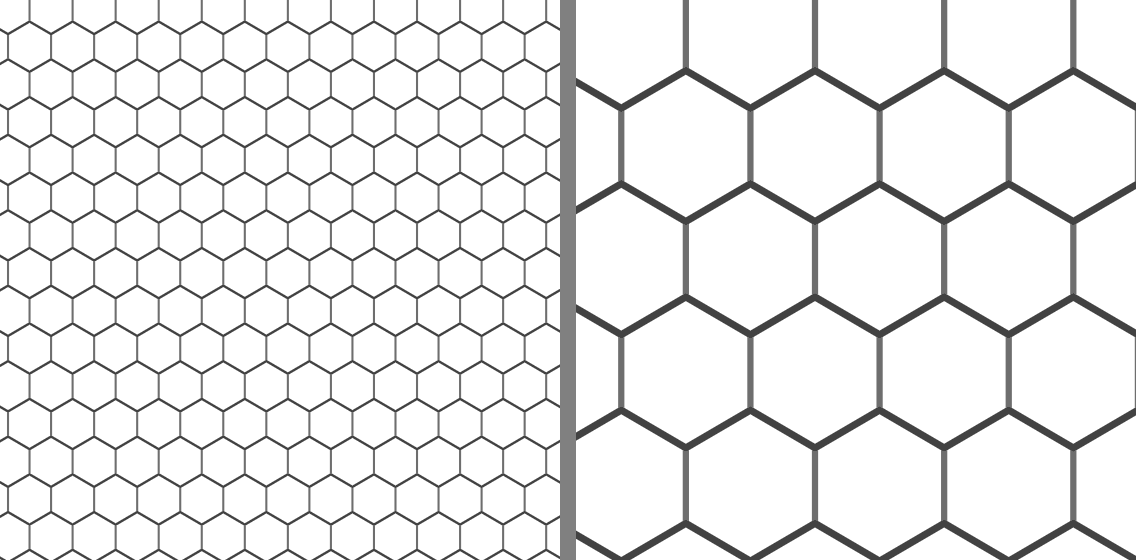
Left: the whole. Right: its middle third, enlarged.
A WebGL 1 fragment shader for this pattern:

```glsl
precision highp float;

uniform vec2 u_resolution;

const float ROOT3_HALF = 0.8660254;

// Offset from the centre of the nearest unit-width, pointy-top hexagon
vec2 hexLocal(vec2 p) {
  vec2 period = vec2(1.0, 2.0 * ROOT3_HALF);
  vec2 evenRow = mod(p + 0.5 * period, period) - 0.5 * period;
  vec2 oddRow = mod(p, period) - 0.5 * period;
  return dot(evenRow, evenRow) < dot(oddRow, oddRow) ? evenRow : oddRow;
}

// Distances to the upright (x) and slanted (y) sides
vec2 hexSides(vec2 local) {
  vec2 a = abs(local);
  return 0.5 - vec2(a.x, dot(a, vec2(0.5, ROOT3_HALF)));
}

// Smoothed coverage of a line
float lineCoverage(float dist, float halfWidth, float pixel) {
  return clamp((halfWidth - dist) / pixel + 0.5, 0.0, 1.0);
}

void main() {
  float pixel = 1.0 / min(u_resolution.x, u_resolution.y);
  vec2 uv = gl_FragCoord.xy * pixel;

  // Columns and slightly stretched rows
  vec2 spacing = vec2(0.07688, 0.06738);
  vec2 firstCentre = vec2(0.0912, 0.0407);
  vec2 grid = (uv - firstCentre) / spacing * vec2(1.0, ROOT3_HALF);
  vec2 sides = hexSides(hexLocal(grid)) * spacing.x;

  // Pale upright lines and darker slanted lines
  float upright = lineCoverage(sides.x, 0.00186, pixel);
  float slanted = lineCoverage(sides.y, 0.00210, pixel);
  float uprightShade = mix(1.0, 0.43, upright);
  float slantedShade = mix(1.0, 0.26, slanted);

  gl_FragColor = vec4(vec3(min(uprightShade, slantedShade)), 1.0);
}
```
